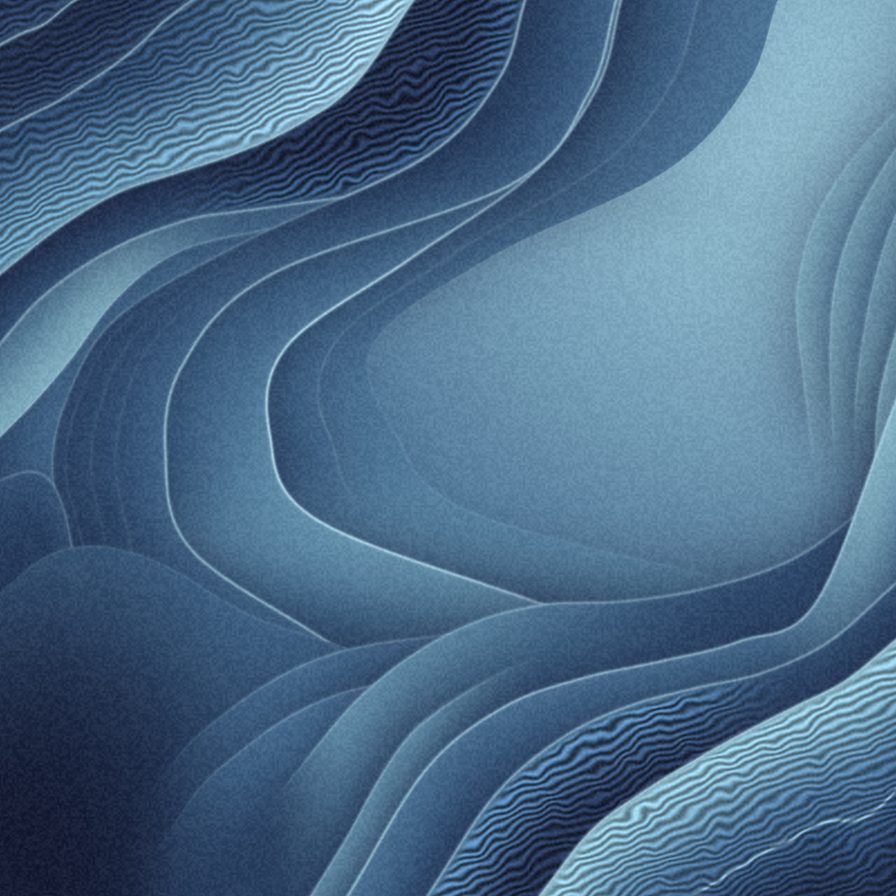
Write a three.js fragment shader that draws this background.

```glsl
varying vec2 vUv;

const vec3 INK = vec3(.08, .1, .19);
const vec3 NAVY = vec3(.13, .18, .29);
const vec3 DEEP = vec3(.18, .29, .43);
const vec3 STEEL = vec3(.27, .42, .56);
const vec3 HAZE = vec3(.38, .56, .67);
const vec3 MIST = vec3(.51, .69, .76);
const vec3 ICE = vec3(.68, .84, .91);

float hash(vec2 p) {
  vec3 q = fract(p.xyx * .1031);
  q += dot(q, q.yzx + 33.33);
  return fract((q.x + q.y) * q.z);
}

float noise(vec2 p) {
  vec2 i = floor(p), f = fract(p);
  f *= f * (3. - 2. * f);
  vec2 e = vec2(0., 1.);
  return mix(mix(hash(i), hash(i + e.yx), f.x), mix(hash(i + e), hash(i + e.yy), f.x), f.y);
}

// Catmull-Rom weights
vec4 kernel(vec4 x) {
  x = abs(x);
  vec4 inner = (1.5 * x - 2.5) * x * x + 1.;
  vec4 outer = ((2.5 - .5 * x) * x - 4.) * x + 2.;
  return mix(inner, outer * step(x, vec4(2.)), step(1., x));
}

// Smooth curve through eight even knots, straight beyond its ends
float curve(float s, float from, float to, vec4 a, vec4 b) {
  float t = 7. * (s - from) / (to - from), c = clamp(t, 0., 7.);
  vec2 ends = vec2(2. * a.x - a.y, 2. * b.w - b.z);
  float v = dot(a, kernel(c - vec4(0., 1., 2., 3.))) + dot(b, kernel(c - vec4(4., 5., 6., 7.)));
  v += dot(ends, kernel(vec4(c + 1., c - 8., 3., 3.)).xy);
  return v + min(t, 0.) * (a.y - a.x) + max(t - 7., 0.) * (b.w - b.z);
}

// Approximate signed distance, positive above the curve
float edge(vec2 p, float from, float to, vec4 a, vec4 b) {
  float h = .003;
  float slope = (curve(p.x + h, from, to, a, b) - curve(p.x - h, from, to, a, b)) / (h + h);
  return (p.y - curve(p.x, from, to, a, b)) / length(vec2(1., slope));
}

// Translucent sheet with a cast shadow, a graded fill and a lit rim
vec3 veil(vec3 under, float d, vec3 near, vec3 far, float depth, float rim, float cover) {
  under = mix(under, NAVY, .7 * min(rim, .5) * cover * exp(-max(-d, 0.) / .035));
  vec3 fill = mix(near, far, smoothstep(0., depth, d));
  vec3 c = mix(under, fill, cover * smoothstep(-.0012, .0012, d));
  float line = exp(-d * d / .000004) + .15 * step(0., d) * exp(-abs(d) / .012);
  return mix(c, ICE, rim * cover * line);
}

// Opaque sheet
vec3 sheet(vec3 under, float d, vec3 near, vec3 far, float depth, float rim) {
  return veil(under, d, near, far, depth, rim, 1.);
}

// Fine wavering strands
float ripple(vec2 p, vec2 across) {
  return sin(6.283 * (dot(p, across) * 110. + 2.2 * noise(p * 15.) + 1.1 * noise(p * 60.)));
}

vec3 engrave(vec3 c, float d, float strands, float amount) {
  return c * (1. + amount * strands * smoothstep(0., .012, d));
}

void main() {
  vec2 p = vUv, q = vUv.yx;
  float strands = ripple(p, vec2(-.4, .92));
  float low = 1. - smoothstep(.35, .65, p.y);

  // Open glow
  vec3 col = mix(mix(MIST, ICE, .4), STEEL, smoothstep(0., .8, distance(p, vec2(.87))));

  // Nested hollows on the left
  float d = -edge(q, 1., .33, vec4(.868, .833, .742, .547), vec4(.417, .438, .534, .911));
  float bowl = -edge(q, 1., .323, vec4(.693, .667, .594, .456), vec4(.32, .301, .354, .612));
  col = veil(col, d, mix(STEEL, HAZE, low * .8), DEEP, .2, .1, .9);
  col = veil(col, mix(d, bowl, .5), STEEL, DEEP, .1, .3, .5 * smoothstep(.41, .5, p.y));
  col = sheet(col, bowl, mix(STEEL, HAZE, low), mix(DEEP, STEEL, .6), .14, .85);
  float hollow = -edge(q, 1., .284, vec4(.688, .658, .573, .302), vec4(.203, .185, .214, .365));
  col = sheet(col, hollow, mix(DEEP, STEEL, .6), DEEP, .1, .65);
  float band = -edge(q, 1., .388, vec4(.586, .557, .475, .289), vec4(.137, .078, .059, .081));
  for (int i = 1; i < 4; i++) {
    float inset = mix(hollow, band, .22 + .22 * float(i));
    col = veil(col, inset, mix(DEEP, STEEL, .3), DEEP, .05, .15, .6 * (1. - smoothstep(.6, .75, p.y)));
  }
  col = sheet(col, band, STEEL, DEEP, .1, .25);

  // Shaded lower left
  d = -edge(p, 0., .091, vec4(.464, .469, .473, .473), vec4(.467, .448, .401, .271));
  col = sheet(col, d, mix(DEEP, STEEL, .4), DEEP, .06, .25);
  d = -edge(p, 0., .346, vec4(.339, .378, .391, .383), vec4(.362, .331, .306, .29));
  col = veil(col, d, mix(DEEP, STEEL, .8), DEEP, .25, .12, .9);
  col = mix(col, INK, .95 * (1. - smoothstep(.05, .5, length(p * vec2(1.25, .9)))));

  // Upper left bands
  d = edge(p, 0., .28, vec4(.512, .553, .6, .655), vec4(.694, .719, .732, .74));
  col = sheet(col, min(d, band), mix(MIST, STEEL, smoothstep(.1, .28, p.x)), HAZE, .08, .3);
  d = min(band, edge(p, 0., .26, vec4(.616, .659, .69, .714), vec4(.733, .747, .758, .763)));
  col = sheet(col, d, DEEP, NAVY, .06, .5);
  col = engrave(col, d, strands, .5 * smoothstep(.15, .35, p.x));
  d = edge(p, 0., .462, vec4(.694, .746, .785, .807), vec4(.829, .859, .906, 1.));
  float lit = smoothstep(.1, .45, p.x);
  col = sheet(col, d, mix(HAZE, ICE, lit * .6), mix(DEEP, HAZE, lit), .13, .5);
  col = engrave(col, d, strands, .3);
  d = edge(p, 0., .215, vec4(.854, .87, .885, .904), vec4(.924, .948, .977, 1.));
  for (int i = 0; i < 2; i++) {
    float inset = d - .085 * float(i);
    col = sheet(col, inset, mix(NAVY, DEEP, .5), NAVY, .06, .55);
    col = engrave(col, inset, strands, .3);
  }

  // Pale folds on the right
  d = edge(q, .876, .583, vec4(1., .961, .93, .908), vec4(.895, .889, .891, .896));
  float fold = edge(q, .629, .388, vec4(1., .99, .982, .978), vec4(.977, .977, .974, .966));
  for (int i = 0; i < 3; i++) {
    float inset = mix(d, fold, .34 * float(i));
    col = veil(col, inset, MIST, mix(STEEL, HAZE, .8), .06, .4, .8 * smoothstep(.44, .6, p.y));
  }
  col = sheet(col, fold, MIST, HAZE, .05, .5);

  // Lower waves
  d = -edge(p, .156, .521, vec4(.102, .167, .211, .245), vec4(.268, .281, .288, .294));
  for (int i = 0; i < 2; i++)
    col = veil(col, d - .045 * float(i), STEEL, mix(NAVY, DEEP, .7), .11, .3, smoothstep(.14, .36, p.x));
  d = -edge(p, .306, .99, vec4(.108, .224, .293, .324), vec4(.329, .345, .38, .453));
  col = veil(col, d, mix(HAZE, DEEP, smoothstep(.4, .85, p.x)), DEEP, .13, .4, smoothstep(.29, .4, p.x));
  d = -edge(p, .388, .999, vec4(0., .141, .211, .243), vec4(.262, .284, .329, .55));
  col = veil(col, d + .035, HAZE, DEEP, .07, .45, 1. - smoothstep(.45, .62, p.x));
  lit = smoothstep(.85, 1., p.x);
  col = sheet(col, d, mix(STEEL, MIST, lit), mix(DEEP, STEEL, lit), .1, .65);

  // Engraved lower right bands
  d = -edge(p, .477, 1., vec4(0., .112, .176, .212), vec4(.232, .249, .284, .349));
  col = sheet(col, d, mix(STEEL, DEEP, smoothstep(.7, .9, p.x)), NAVY, .1, .5);
  col = engrave(col, d, strands, .5 * (1. - smoothstep(.75, .9, p.x)));
  d = -edge(p, .602, 1., vec4(0., .072, .115, .15), vec4(.182, .211, .24, .286));
  col = sheet(col, d, MIST, STEEL, .12, .6);
  col = sheet(col, d - .13, DEEP, NAVY, .08, .5);
  col = engrave(col, d, strands, .3);

  // Film grain
  col += .07 * (noise(p * 400.) - .5);
  gl_FragColor = vec4(col, 1.);
}
```
